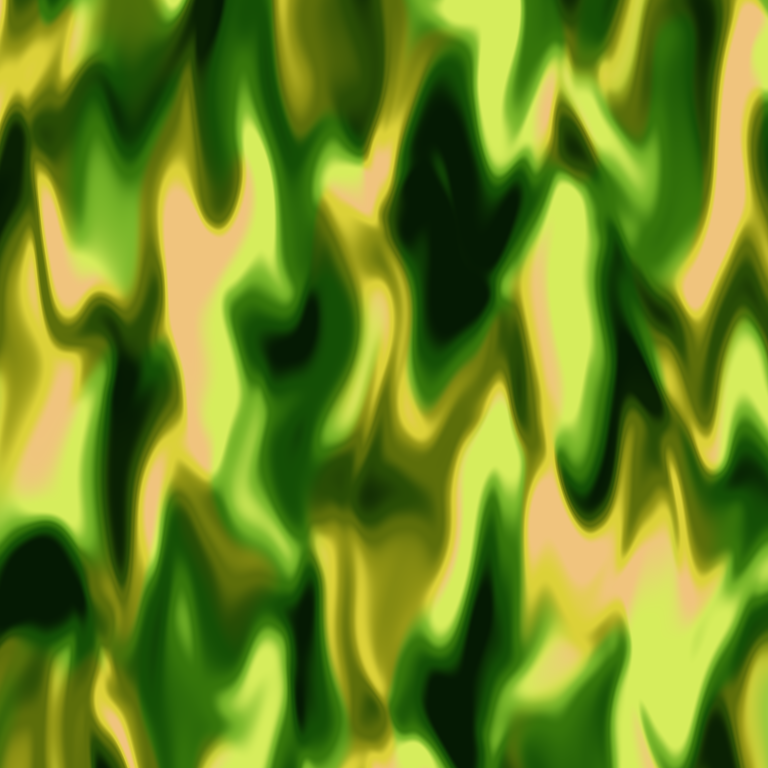
Reproduce this texture procedurally as a Shadertoy shader.

```glsl
// Soft upright flecks of leaf green, lime, gold and peach, like blurred foliage.
// Vertically stretched gradient noise is warped into tapered blobs; one field
// sets the tone, a second one picks between a green and a warm colour ramp.

// Unit gradient with a hashed direction for a lattice cell
vec2 cellGradient(vec2 cell) {
    uvec2 h = uvec2(ivec2(cell) + 4096) * uvec2(1597u, 3571u);
    uint n = (h.x ^ h.y) * 48271u;
    n = (n ^ (n >> 15)) * 40503u;
    n ^= n >> 13;
    float angle = float(n & 65535u) / 65536.0 * 6.28319;
    return vec2(cos(angle), sin(angle));
}

float gradientNoise(vec2 p) {
    vec2 cell = floor(p), f = fract(p);
    vec2 u = f * f * f * (f * (f * 6.0 - 15.0) + 10.0);
    float a = dot(cellGradient(cell), f);
    float b = dot(cellGradient(cell + vec2(1, 0)), f - vec2(1, 0));
    float c = dot(cellGradient(cell + vec2(0, 1)), f - vec2(0, 1));
    float d = dot(cellGradient(cell + vec2(1, 1)), f - vec2(1, 1));
    return mix(mix(a, b, u.x), mix(c, d, u.x), u.y);
}

// Shadow to pale lime
vec3 greenRamp(float tone) {
    vec3 color = mix(vec3(0.02, 0.10, 0.01), vec3(0.08, 0.31, 0.02), smoothstep(-1.9, -0.9, tone));
    color = mix(color, vec3(0.21, 0.46, 0.04), smoothstep(-0.9, -0.1, tone));
    color = mix(color, vec3(0.47, 0.71, 0.16), smoothstep(-0.1, 0.6, tone));
    return mix(color, vec3(0.84, 0.93, 0.36), smoothstep(0.5, 1.3, tone));
}

// Shadow through olive and gold to peach
vec3 warmRamp(float tone) {
    vec3 color = mix(vec3(0.04, 0.13, 0.01), vec3(0.16, 0.30, 0.02), smoothstep(-1.9, -0.9, tone));
    color = mix(color, vec3(0.36, 0.43, 0.04), smoothstep(-0.9, -0.2, tone));
    color = mix(color, vec3(0.57, 0.58, 0.08), smoothstep(-0.1, 0.45, tone));
    color = mix(color, vec3(0.86, 0.82, 0.22), smoothstep(0.35, 0.85, tone));
    return mix(color, vec3(0.94, 0.77, 0.49), smoothstep(0.9, 1.5, tone));
}

void mainImage(out vec4 fragColor, in vec2 fragCoord) {
    vec2 uv = fragCoord / iResolution.y;
    vec2 p = uv * vec2(8.5, 4.2) + vec2(3.3, 7.7);

    // Warp: gentle sideways bends, stronger vertical pulls for pointed tips
    vec2 warped = p;
    warped.x += 0.75 * gradientNoise(p * vec2(0.8, 1.0) + 31.4);
    warped.y += 0.95 * gradientNoise(p * vec2(1.4, 0.8) + 57.1);
    warped += 0.25 * gradientNoise(warped * vec2(1.9, 1.5) + 12.6);

    // Tone in roughly standard deviations around the middle
    float tone = gradientNoise(warped) + 0.45 * gradientNoise(warped * vec2(1.9, 1.7) + 83.2);
    tone = tone / 0.21 + 0.05;

    // Warm patches, with fairly crisp borders against the green ones
    float warmth = gradientNoise(warped * vec2(0.8, 0.75) + 140.5)
                 + 0.3 * gradientNoise(warped * 1.6 + 171.9);
    warmth = smoothstep(-0.09, 0.11, warmth);

    fragColor = vec4(mix(greenRamp(tone), warmRamp(tone), warmth), 1.0);
}
```
